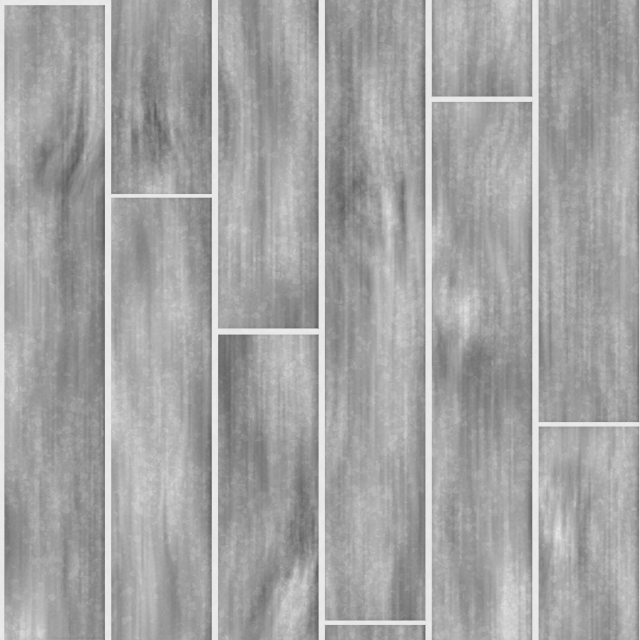
Write a WebGL 1 fragment shader that draws this texture.

```glsl
precision highp float;
// Grey weathered wood-look planks in six columns, with staggered joints and pale grout.

uniform vec2 u_resolution;

const float COLUMNS = 5.99;
const float FIRST_SEAM = 0.0019;
const float SEAM_HALF = 0.0050;
const float WOOD_GREY = 0.622;
const float GROUT_GREY = 0.91;

float hash(vec2 p) {
  vec3 q = fract(vec3(p.xyx) * 0.1031);
  q += dot(q, q.yzx + 33.33);
  return fract((q.x + q.y) * q.z);
}

float noise(vec2 p) {
  vec2 i = floor(p), f = fract(p);
  f = f * f * (3.0 - 2.0 * f);
  return mix(mix(hash(i), hash(i + vec2(1.0, 0.0)), f.x),
             mix(hash(i + vec2(0.0, 1.0)), hash(i + vec2(1.0)), f.x), f.y);
}

float fbm(vec2 p) {
  float sum = 0.0, amp = 0.533;
  for (int i = 0; i < 4; i++) {
    sum += amp * noise(p);
    p = p * 2.03 + 17.3;
    amp *= 0.5;
  }
  return sum;
}

// Value belonging to one of the six columns
float pick(vec3 left, vec3 right, float column) {
  float i = column - 3.0 * step(2.5, column);
  vec3 chosen = vec3(equal(vec3(0.0, 1.0, 2.0), vec3(i)));
  return dot(column < 2.5 ? left : right, chosen);
}

// Overlapping small flakes of random radius, 0..1
float flakes(vec2 p, float density, float blur) {
  vec2 cell = floor(p);
  float cover = 0.0;
  for (int j = -1; j <= 1; j++) {
    for (int i = -1; i <= 1; i++) {
      vec2 c = cell + vec2(float(i), float(j));
      vec2 centre = c + vec2(hash(c), hash(c + 57.1));
      float radius = 0.2 + 0.45 * hash(c + 11.7);
      float present = step(hash(c + 91.3), density);
      float disc = 1.0 - smoothstep(radius - blur, radius + blur, distance(p, centre));
      cover = max(cover, disc * present * (0.5 + 0.5 * hash(c + 23.9)));
    }
  }
  return cover;
}

// Grain, streaks and figure; p in canvas units, knot marks a disturbed area
float woodGrey(vec2 p, vec2 seed, vec2 knot, float px) {
  vec2 q = p;
  q.x += 0.05 * (noise(vec2(p.x * 9.0, p.y * 6.0) + seed) - 0.5);
  q.x += 0.005 * (noise(vec2(p.x * 40.0, p.y * 22.0) + seed) - 0.5);

  // Wide drifting bands, then narrower grain
  float grey = WOOD_GREY;
  grey += 0.17 * (noise(vec2(q.x * 17.0, q.y * 5.5) + seed + 63.0) - 0.5);
  grey += 0.25 * (fbm(vec2(q.x * 26.0, q.y * 5.0) + seed) - 0.5);
  grey += 0.09 * (noise(vec2(q.x * 120.0, q.y * 6.0) + seed) - 0.5);
  grey += 0.07 * (noise(vec2(p.x * 260.0, p.y * 9.0) + seed) - 0.5);

  // Strong torn streaks around the knot
  vec2 away = (p - knot) / vec2(0.075, 0.12);
  float figure = exp(-dot(away, away));
  float torn = fbm(vec2(q.x * 45.0, q.y * 12.0) + seed + 31.0) - 0.53;
  grey += figure * (0.6 * torn - 0.045);

  // Mottled wear
  vec2 wobble = vec2(noise(p * 210.0 + seed), noise(p * 210.0 + seed + 71.0)) - 0.5;
  float worn = smoothstep(0.25, 0.75, fbm(p * vec2(14.0, 9.0) + seed + 5.0));
  float blur = 0.05 + 50.0 * px;
  grey += 0.05 * (worn - 0.5);
  grey += 0.046 * flakes(p * 105.0 + wobble * 0.7 + seed, 0.15 + 0.65 * worn, blur);
  grey += 0.028 * flakes(p * 190.0 + wobble + seed + 40.0, 0.5 * worn, blur * 1.6);
  return grey + 0.03 * (noise(p * 330.0 + seed) - 0.5);
}

void main() {
  vec2 uv = gl_FragCoord.xy / u_resolution;
  float px = 1.0 / min(u_resolution.x, u_resolution.y);

  // Plank layout: one joint in each column
  float across = (uv.x - FIRST_SEAM) * COLUMNS;
  float column = floor(across);
  float inX = fract(across) / COLUMNS;
  float joint = pick(vec3(0.996, 0.694, 0.482), vec3(0.027, 0.845, 0.337), column);
  float jointHalf = pick(vec3(4.2, 2.9, 4.8), vec3(3.5, 4.2, 3.5), column) * 0.001;
  float inY = fract(uv.y - joint);

  // Distances from the plank edges
  float leftGap = inX - SEAM_HALF;
  float rightGap = 1.0 / COLUMNS - inX - SEAM_HALF;
  float endGap = min(inY, 1.0 - inY) - jointHalf;
  float gap = min(min(leftGap, rightGap), endGap);

  // Wood face with its own offset per plank
  vec2 seed = floor(vec2(hash(vec2(column, 3.0)), hash(vec2(column, 8.0))) * 200.0) + 20.0;
  float knotX = pick(vec3(0.65, 0.45, 0.85), vec3(0.5, 0.18, 0.1), column) / COLUMNS;
  float knotY = pick(vec3(0.74, 0.80, 0.13), vec3(0.68, 0.50, 0.18), column);
  vec2 knot = vec2(knotX, fract(knotY - joint));
  float wood = woodGrey(vec2(inX, inY), seed, knot, px);

  // Shaded bevels, deepest on the right
  wood -= 0.19 * exp(-max(rightGap, 0.0) / 0.0045);
  wood -= 0.06 * exp(-max(min(leftGap, endGap), 0.0) / 0.003);

  float grout = GROUT_GREY + 0.035 * (fbm(uv * 120.0) - 0.5);
  float grey = mix(grout, wood, smoothstep(-0.7 * px, 0.7 * px, gap));
  gl_FragColor = vec4(vec3(clamp(grey, 0.0, 1.0)), 1.0);
}
```
